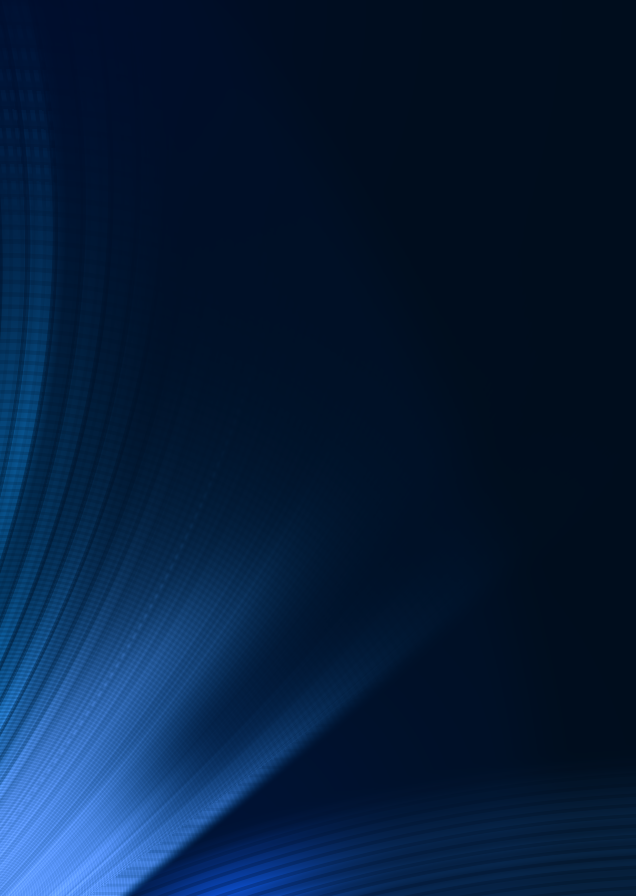
This background is drawn by a WebGL 2 fragment shader. Its source:

```glsl
#version 300 es
precision highp float;
// Deep navy backdrop with a fan of curved light ribs rising from the lower left.
// Each fan is a family of parabolas: its curve label drives strips, streaks and
// grid lines, while gaussian falloffs shape the glow, the beams and the shadows.
uniform vec2 u_resolution;
out vec4 outColor;

float hash(float n) {
  n = fract(n * 0.1031);
  n *= n + 33.33;
  return fract(n * (n + n));
}

float noise(float x) {
  float f = fract(x);
  return mix(hash(floor(x)), hash(floor(x) + 1.0), f * f * (3.0 - 2.0 * f));
}

float gauss(float x, float width) {
  float q = x / width;
  return exp(-q * q);
}

// Repeating thin line that fades out when it gets finer than the canvas shows.
float gridLine(float coord, float width) {
  float w = fwidth(coord);
  float d = 0.5 - abs(fract(coord) - 0.5);
  return (1.0 - smoothstep(width, width + w, d)) * (1.0 - smoothstep(0.35, 1.0, w));
}

// Label s of the rib x = s - 0.43 * (y - 0.7 - 0.75 s)^2 passing through p.
float ribLabel(vec2 p) {
  float u = p.y - 0.7;
  float root = sqrt(max(1.0 + 1.29 * u - 0.9675 * p.x, 0.0));
  return (1.0 + 0.645 * u - root) / 0.4838;
}

// Count of cross lines up to radius r; their spacing is 0.003 + 0.024 r^2.
float rungCount(float r) {
  return atan(r * 2.828) / 0.008485;
}

vec3 backdrop(vec2 p) {
  float dome = 0.60 - 0.37 * p.y * p.y;
  vec3 col = mix(vec3(0.0, 0.062, 0.145), vec3(0.0, 0.052, 0.115),
                 smoothstep(dome - 0.05, dome + 0.06, p.x));
  col = mix(col, vec3(0.0, 0.05, 0.17), gauss(length(p - vec2(0.0, 1.0)), 0.3));
  return col + vec3(0.0, 0.01, 0.06) * gauss(length(p - vec2(0.25, 0.05)), 0.22);
}

// Corner glow with a dim wedge, and two beams reaching out along the diagonal.
float beamLight(vec2 p) {
  float r = length(p);
  float v = p.y - 0.97 * p.x;
  float wedge = 1.0 - 0.7 * gauss(v + 0.05, 0.07) * smoothstep(0.12, 0.32, r);
  float core = 0.84 * gauss(r, 0.315) * wedge;
  float upper = 0.11 * gauss(v - 0.09, 0.06) * gauss(r - 0.34, 0.13);
  float lower = 0.08 * gauss(v + 0.15, 0.03) * gauss(r - 0.27, 0.12);
  return core + upper + lower;
}

// Curved bands hugging the left side.
float bandLight(float s, float y) {
  float reach = gauss(y - 0.33, 0.40) * smoothstep(0.26, 0.55, y);
  float inner = 1.0 - smoothstep(0.05, 0.08, s);
  float outer = 1.0 - smoothstep(0.08, 0.21, s);
  return reach * (0.25 * inner + 0.11 * outer);
}

// Strips, fine streaks and cross lines that follow the ribs.
float ribTexture(float s, float r) {
  float left = 1.0 - smoothstep(0.15, 0.36, s);
  float strips = mix(0.84, 1.12, hash(floor(s / 0.031) + 4.0));
  float streaks = 0.88 + 0.16 * noise(s * 48.0) + 0.10 * noise(s * 150.0);
  float seams = gridLine(s / 0.031, 0.08);
  float rungs = gridLine(rungCount(r), 0.14);
  float threads = gridLine(s / 0.0125, 0.12);
  float tone = streaks * mix(1.0, strips, left);
  tone *= 1.0 - 0.38 * seams * left;
  tone *= 1.0 - mix(0.09, 0.17, left) * rungs;
  return tone * (1.0 - 0.10 * threads);
}

vec3 glowColor(float amount, float s) {
  float warmth = smoothstep(0.06, 0.3, s);
  float red = mix(0.15, 0.56, warmth) * pow(amount, 1.5);
  return vec3(red, 0.71 * amount, 1.10 * amount);
}

// Shallow fan sweeping to the right along the bottom.
vec3 lowerFan(vec2 p) {
  float t = p.y + 0.3 * (p.x - 0.8) * (p.x - 0.8);
  float mask = 1.0 - smoothstep(0.075, 0.172, t);
  float tone = 0.80 + 0.38 * noise(t * 130.0);
  tone *= 1.0 - 0.30 * gridLine(t / 0.0115, 0.12);
  vec3 royal = vec3(0.04, 0.22, 0.58) * gauss(p.x - 0.23, 0.12);
  vec3 teal = vec3(0.025, 0.075, 0.125) * smoothstep(0.18, 0.42, p.x);
  return (royal + teal) * mask * tone;
}

void main() {
  vec2 p = gl_FragCoord.xy / u_resolution.y;
  p.x *= 0.7109 * u_resolution.y / u_resolution.x;
  float s = ribLabel(p);
  float r = length(p);

  // The lower beam ends in an edge that softens away from the corner.
  float edge = p.y - 0.83 * p.x + 0.119;
  float soft = 0.006 + 0.05 * p.x;
  float above = smoothstep(-soft * 0.4, soft, edge);

  float light = beamLight(p);
  light += bandLight(s, p.y) * (1.0 - light);
  light *= ribTexture(s, r) * above;

  // One bright dotted rib, and faint dashes on the uppermost bands.
  float dots = 0.55 + 0.45 * cos(r * 500.0);
  light += 0.13 * gauss(s - 0.34, 0.0035) * dots * gauss(p.y - 0.22, 0.2) * above;
  float dash = gridLine(s / 0.009, 0.2) * smoothstep(0.35, 0.55, fract(rungCount(r)));
  light += 0.03 * dash * gauss(p.y - 0.86, 0.09) * (1.0 - smoothstep(0.05, 0.075, s));

  vec3 col = backdrop(p) + glowColor(max(light, 0.0), s);
  col += lowerFan(p) * (1.0 - above);
  outColor = vec4(clamp(col, 0.0, 1.0), 1.0);
}
```
